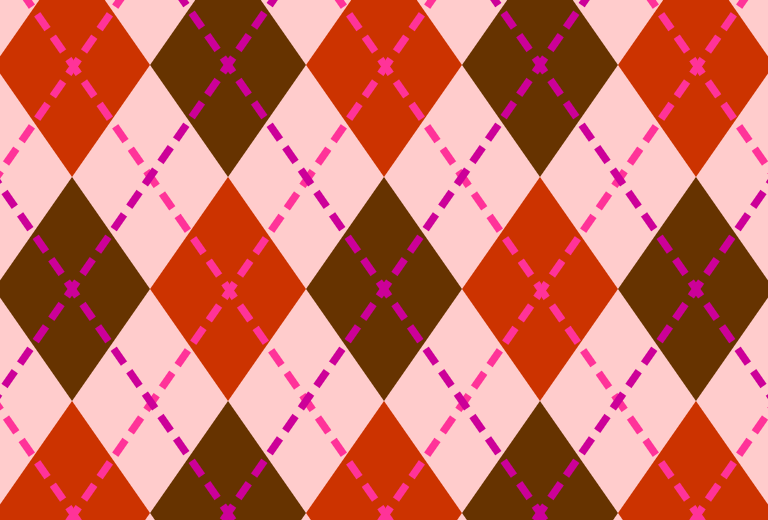
Give the GLSL for this pattern, as a WebGL 2 fragment shader.

```glsl
#version 300 es
precision highp float;
// Argyle: a grid of red and brown diamonds on pale pink, crossed by dashed diagonal threads.

#define CELL vec2(0.2031, 0.2917)          // diamond width and height, in canvas widths
#define ORIGIN vec2(0.0938, 0.3008)        // centre of one brown diamond
#define THREAD_WIDTH 0.0098
#define DASHES_PER_CELL 10.0
#define DASH_FILL 0.66                     // share of each dash period that is inked
#define PINK_SHIFT vec2(0.0020, -0.0020)   // slight misregistration of the pink threads
#define GROUND vec3(1.0, 0.8, 0.8)
#define RED vec3(0.8, 0.2, 0.0)
#define BROWN vec3(0.4, 0.2, 0.0)
#define PINK vec3(1.0, 0.2, 0.6)
#define MAGENTA vec3(0.8, 0.0, 0.6)

uniform vec2 u_resolution;
out vec4 fragColor;

// Coverage from a signed distance, negative inside
float coverage(float dist, float pixel) {
    return clamp(0.5 - dist / pixel, 0.0, 1.0);
}

// Signed distance to the diamond that fills a cell
float diamondDistance(vec2 local) {
    float excess = abs(local.x) + abs(local.y) - 0.5;
    return excess / length(1.0 / CELL);
}

// Dashed threads in both directions through the cells of one checker parity
float threads(vec2 p, float parity, float pixel) {
    float ink = 0.0;
    float period = length(CELL) / DASHES_PER_CELL;
    for (float side = -1.0; side < 2.0; side += 2.0) {
        vec2 grid = p / CELL;
        float index = 2.0 * round((grid.x + side * grid.y - parity) * 0.5) + parity;
        vec2 offset = p - vec2(index * CELL.x, 0.0);
        vec2 along = normalize(vec2(CELL.x, -side * CELL.y));
        vec2 across = vec2(-along.y, along.x);
        float step_ = dot(offset, along) / period;
        float dashDist = (abs(step_ - round(step_)) - 0.5 * DASH_FILL) * period;
        float lineDist = abs(dot(offset, across)) - 0.5 * THREAD_WIDTH;
        ink = max(ink, coverage(lineDist, pixel) * coverage(dashDist, pixel));
    }
    return ink;
}

void main() {
    float pixel = 1.0 / u_resolution.x;
    vec2 p = gl_FragCoord.xy * pixel - ORIGIN;

    // Diamonds, coloured as a checkerboard
    vec2 grid = p / CELL;
    vec2 cell = round(grid);
    float parity = mod(cell.x + cell.y, 2.0);
    vec3 diamond = parity < 0.5 ? BROWN : RED;
    vec3 color = mix(GROUND, diamond, coverage(diamondDistance(grid - cell), pixel));

    // Pink threads cross the red diamonds, magenta threads the brown ones
    color = mix(color, PINK, threads(p - PINK_SHIFT, 1.0, pixel));
    color = mix(color, MAGENTA, threads(p, 0.0, pixel));

    fragColor = vec4(color, 1.0);
}
```
